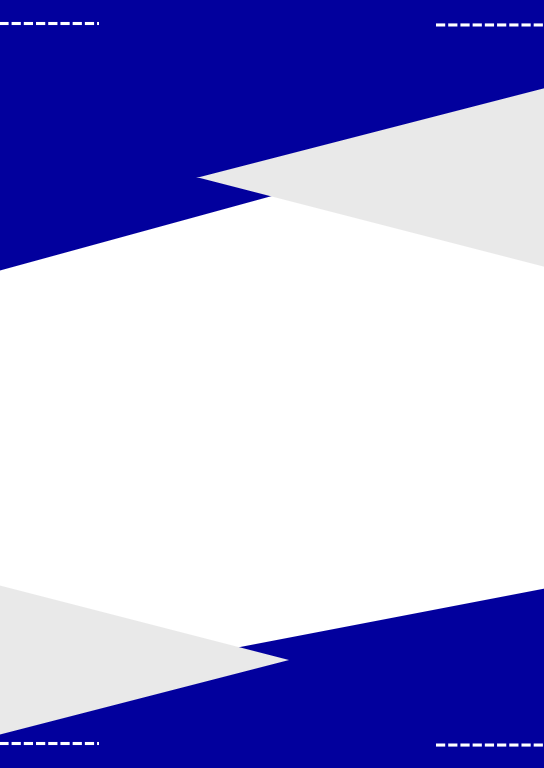
Give the GLSL for this background, as a WebGL 2 fragment shader.

```glsl
#version 300 es
precision highp float;
// Blue slanted page bands with grey wedges and dashed white corner rules.

uniform vec2 u_resolution;
out vec4 fragColor;

// Colours
const vec3 PAPER = vec3(1.0);
const vec3 BLUE = vec3(0.008, 0.0, 0.616);
const vec3 GREY = vec3(0.915);

// Lengths are in canvas heights; bands hold (height at left edge, slope)
const vec2 UPPER_BAND = vec2(0.6478, 0.2739);
const vec2 LOWER_BAND = vec2(0.0975, 0.1920);
const vec2 UPPER_TIP = vec2(0.2578, 0.7689);
const vec2 LOWER_TIP = vec2(0.3763, 0.1406);
const float WEDGE_SLOPE = 0.2577;

// Dashed rules: (start x, end x), then (lower y, upper y) on each side
const vec2 LEFT_SPAN = vec2(-0.0008, 0.1289);
const vec2 RIGHT_SPAN = vec2(0.5677, 0.7200);
const vec2 LEFT_ROWS = vec2(0.0319, 0.9694);
const vec2 RIGHT_ROWS = vec2(0.0299, 0.9675);
const float DASH_PERIOD = 0.0159;
const float DASH_LENGTH = 0.0120;
const float RULE_THICKNESS = 0.0040;

// Coverage of a shape from its signed distance (negative inside)
float cover(float d) {
    return clamp(0.5 - d * u_resolution.y, 0.0, 1.0);
}

// Signed distance above a line given as (height at x = 0, slope)
float aboveLine(vec2 p, vec2 line) {
    return (p.y - line.x - line.y * p.x) / length(vec2(1.0, line.y));
}

// Horizontal wedge whose tip is the origin, opening towards +x
float wedge(vec2 p) {
    return aboveLine(vec2(p.x, abs(p.y)), vec2(0.0, WEDGE_SLOPE));
}

// Dashed horizontal rule, repeated from the start of its span
float dashedRule(vec2 p, vec2 span, float row) {
    float along = mod(p.x - span.x, DASH_PERIOD);
    float dash = abs(along - 0.5 * DASH_LENGTH);
    dash = min(dash, DASH_PERIOD - dash) - 0.5 * DASH_LENGTH;
    float ends = max(span.x - p.x, p.x - span.y);
    float thick = abs(p.y - row) - 0.5 * RULE_THICKNESS;
    return cover(max(dash, ends)) * cover(thick);
}

void main() {
    vec2 p = gl_FragCoord.xy / u_resolution.y;
    vec3 colour = PAPER;

    // Slanted bands at the top and bottom
    colour = mix(colour, BLUE, cover(-aboveLine(p, UPPER_BAND)));
    colour = mix(colour, BLUE, cover(aboveLine(p, LOWER_BAND)));

    // Wedges pointing inwards from the right and left sides
    colour = mix(colour, GREY, cover(wedge(p - UPPER_TIP)));
    colour = mix(colour, GREY, cover(wedge((LOWER_TIP - p))));

    // Dashed rules in the four corners
    for (int i = 0; i < 2; i++) {
        float rule = max(dashedRule(p, LEFT_SPAN, LEFT_ROWS[i]),
                         dashedRule(p, RIGHT_SPAN, RIGHT_ROWS[i]));
        colour = mix(colour, PAPER, rule);
    }

    fragColor = vec4(colour, 1.0);
}
```
